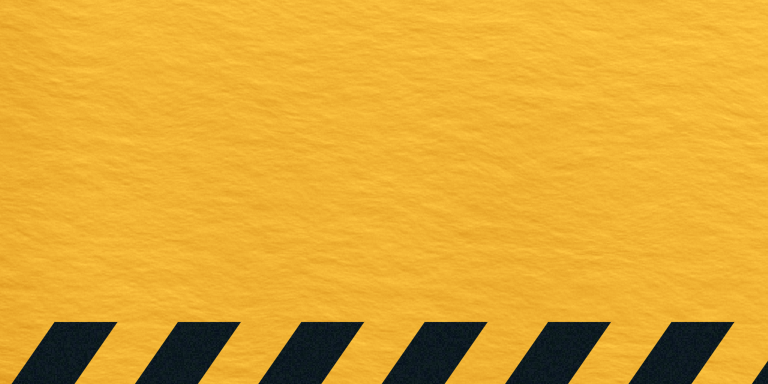
Reproduce this background procedurally as a WebGL 1 fragment shader.

```glsl
precision highp float;

uniform vec2 u_resolution;

// Colours
const vec3 PAPER_SHADE = vec3(0.915, 0.660, 0.170);
const vec3 PAPER_LIGHT = vec3(0.970, 0.740, 0.230);
const vec3 INK_GREEN = vec3(0.050, 0.110, 0.110);
const vec3 INK_BLUE = vec3(0.050, 0.090, 0.140);

// Hazard band, in units of the canvas height
const float BAND_TOP = 0.1615;
const float STRIPE_PERIOD = 0.3213;
const float STRIPE_WIDTH = 0.164;
const float STRIPE_START = 0.030;
const float STRIPE_SLANT = 0.694;

// Paper relief
const vec2 FIBRE_SCALE = vec2(13.0, 30.0);
const vec2 LIGHT_STEP = vec2(0.0015, 0.0040);
const float RELIEF_GAIN = 4.5;
const float GRAIN_SCALE = 256.0;
const float PAPER_GRAIN = 0.25;
const float INK_GRAIN = 0.05;

float hash(vec2 p) {
  vec3 q = fract(p.xyx * vec3(0.1031, 0.1030, 0.0973));
  q += dot(q, q.yzx + 33.33);
  return fract((q.x + q.y) * q.z);
}

float noise(vec2 p) {
  vec2 i = floor(p);
  vec2 f = fract(p);
  f = f * f * (3.0 - 2.0 * f);
  float low = mix(hash(i), hash(i + vec2(1.0, 0.0)), f.x);
  float high = mix(hash(i + vec2(0.0, 1.0)), hash(i + vec2(1.0, 1.0)), f.x);
  return mix(low, high, f.y);
}

// Height of the paper: stretched, bent fibres over several octaves
float paperHeight(vec2 p) {
  p.y += 0.035 * noise(p * vec2(5.0, 7.0)) + 0.06 * p.x;
  vec2 q = p * FIBRE_SCALE;
  float height = 0.0;
  float amplitude = 0.5;
  for (int i = 0; i < 4; i++) {
    height += amplitude * noise(q);
    q = q * 2.03 + vec2(17.3, 9.1);
    amplitude *= 0.55;
  }
  return height;
}

// Coverage of the slanted stripes, smoothed over one pixel
float stripeMask(vec2 p, float pixel) {
  float along = p.x - STRIPE_START - STRIPE_SLANT * p.y;
  float offset = mod(along - 0.5 * STRIPE_WIDTH + 0.5 * STRIPE_PERIOD, STRIPE_PERIOD);
  float side = abs(offset - 0.5 * STRIPE_PERIOD) - 0.5 * STRIPE_WIDTH;
  side /= sqrt(1.0 + STRIPE_SLANT * STRIPE_SLANT);
  float edge = max(side, p.y - BAND_TOP);
  return 1.0 - smoothstep(-0.7 * pixel, 0.7 * pixel, edge);
}

void main() {
  vec2 p = gl_FragCoord.xy / u_resolution.y;
  vec2 uv = gl_FragCoord.xy / u_resolution;
  float grain = hash(floor(p * GRAIN_SCALE)) - 0.5;

  // Embossed paper lit from above
  float relief = paperHeight(p) - paperHeight(p + LIGHT_STEP);
  float tone = 0.52 + RELIEF_GAIN * relief + PAPER_GRAIN * grain;

  // Broad light: bright upper right, dim left edge
  tone += 0.45 * smoothstep(0.75, 1.4, length(uv * vec2(0.9, 1.1)));
  tone -= 0.35 * (1.0 - smoothstep(0.0, 0.12, uv.x));
  tone += 0.25 * (noise(p * 3.0) - 0.5);
  vec3 color = mix(PAPER_SHADE, PAPER_LIGHT, clamp(tone, -0.8, 1.9));

  // Speckled dark ink
  float tint = noise(p * GRAIN_SCALE * 0.5);
  vec3 ink = mix(INK_GREEN, INK_BLUE, tint) + INK_GRAIN * grain;
  color = mix(color, ink, stripeMask(p, 1.0 / u_resolution.y));

  gl_FragColor = vec4(color, 1.0);
}
```
